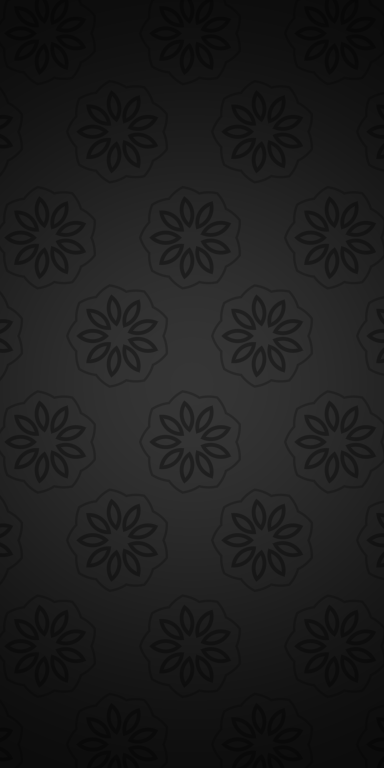
Reproduce this pattern procedurally as a Shadertoy shader.

```glsl
// Dark damask: staggered rows of nine-petalled rosettes, each ringed by a scalloped
// outline, on a charcoal radial glow. One folded sector per rosette holds two circular
// arcs, one for the petal and one for the scallop; two offset lattices repeat it.

#define CELL vec2(0.3776, 0.5319)       // lattice period, in canvas widths
#define ORIGIN vec2(-0.0013, -0.151)    // a rosette centre, from the canvas centre
#define STAGGER vec2(-0.190, 0.276)     // shift of the second lattice
#define RADIUS 0.1336                   // rosette radius, in canvas widths
#define PETALS 9.0
#define PETAL_SPAN vec2(0.315, 0.138)   // petal half length and half width, in radii
#define PETAL_STROKE 0.075
#define RIM_STROKE 0.046
#define GLOW 0.207                      // grey at the centre
#define SHADE 0.045                     // grey at the far ends
#define FALLOFF 1.15                    // reach of the glow, in canvas widths
#define INK vec2(0.37, 0.25)            // darkening by petals and by rim

const float TAU = 6.2831853;

// Folds the plane into half a sector, with the petal axis along +x.
vec2 foldSector(vec2 p) {
    float sector = TAU / PETALS;
    float angle = abs(mod(atan(p.y, p.x), sector) - 0.5 * sector);
    return length(p) * vec2(cos(angle), sin(angle));
}

// Signed distance to a pointed lens, for q.y >= 0.
float lens(vec2 q, vec2 span) {
    float arcRadius = dot(span, span) / (2.0 * span.y);
    return length(q + vec2(0.0, arcRadius - span.y)) - arcRadius;
}

// Distance to the bowed edge from a scallop tip to the next valley.
float scallop(vec2 q) {
    const float arcRadius = 0.76;
    float halfSector = 0.5 * TAU / PETALS;
    vec2 tip = vec2(1.0, 0.0);
    vec2 valley = 0.876 * vec2(cos(halfSector), sin(halfSector));
    vec2 halfChord = 0.5 * (valley - tip);
    vec2 inward = normalize(vec2(-halfChord.y, halfChord.x));
    float depth = sqrt(arcRadius * arcRadius - dot(halfChord, halfChord));
    vec2 centre = tip + halfChord + inward * depth;
    return abs(length(q - centre) - arcRadius);
}

// Coverage by petal strokes (x) and rim stroke (y) of the nearest rosette.
vec2 rosette(vec2 p, float pixel) {
    vec2 local = (mod(p + 0.5 * CELL, CELL) - 0.5 * CELL) / RADIUS;
    vec2 q = foldSector(local);
    float edge = lens(q - vec2(0.505, 0.0), PETAL_SPAN);
    float petal = max(edge, -edge - PETAL_STROKE);
    float rim = scallop(q) - 0.5 * RIM_STROKE;
    return 1.0 - smoothstep(-pixel, pixel, vec2(petal, rim));
}

void mainImage(out vec4 fragColor, in vec2 fragCoord) {
    vec2 p = (fragCoord - 0.5 * iResolution.xy) / iResolution.x;
    float pixel = 0.8 / (iResolution.x * RADIUS);

    // Charcoal glow
    float grey = mix(GLOW, SHADE, smoothstep(0.0, FALLOFF, length(p)));

    // Two staggered lattices of rosettes
    vec2 ink = max(rosette(p - ORIGIN, pixel), rosette(p - ORIGIN - STAGGER, pixel));
    grey *= 1.0 - max(ink.x * INK.x, ink.y * INK.y);

    fragColor = vec4(vec3(grey), 1.0);
}
```
